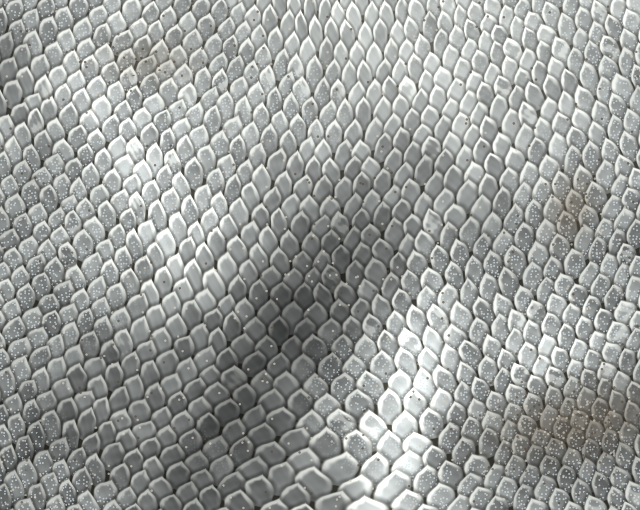
A WebGL 2 fragment shader for this texture:

```glsl
#version 300 es
precision highp float;
// Weathered reptile hide: staggered, overlapping pointed scales with pale rims.
// Rows sag along a curved lattice and are painted from the top row downwards;
// broad soft lights, cellular glints and brown grit are laid over them.
uniform vec2 u_resolution;
out vec4 fragColor;

const vec3 RIM = vec3(0.90, 0.91, 0.885);
const vec3 PLATE = vec3(0.53, 0.545, 0.54);
const vec3 GAP = vec3(0.30, 0.295, 0.26);
const vec3 DIRT = vec3(0.42, 0.36, 0.29);

vec2 hash2(vec2 p) {
  vec3 h = fract(p.xyx * vec3(0.1031, 0.1030, 0.0973));
  h += dot(h, h.yzx + 33.33);
  return fract((h.xx + h.yz) * h.zy);
}

// Distance to the nearest jittered point, and a random value for it
vec2 cellular(vec2 p) {
  vec2 nearest = vec2(9.0, 0.0);
  for (int j = -1; j <= 1; j++)
    for (int i = -1; i <= 1; i++) {
      vec2 id = floor(p) + vec2(i, j);
      vec2 h = hash2(id);
      float d = length(id + 0.15 + 0.7 * h - p);
      if (d < nearest.x) nearest = vec2(d, fract(h.x * 7.3 + h.y * 3.1));
    }
  return nearest;
}

// Layered sines, roughly -1 to 1
float drift(vec2 p) {
  return 0.5 * sin(p.x + 1.7 * sin(p.y * 0.8)) + 0.3 * sin(p.y * 1.7 - p.x * 0.9 + 2.0)
       + 0.2 * sin(p.x * 2.9 + p.y * 2.3);
}

// Soft elongated spot, long axis along dir
float spot(vec2 p, vec2 center, vec2 dir, vec2 size) {
  p -= center;
  dir = normalize(dir);
  vec2 a = vec2(dot(p, dir), dot(p, vec2(-dir.y, dir.x))) / size;
  return exp(-dot(a, a));
}

float smoothMax(float a, float b, float k) {
  float h = max(k - abs(a - b), 0.0) / k;
  return max(a, b) + h * h * k * 0.25;
}

// Scale outline: straight flanks, gable-shaped tip, hidden base
float scaleShape(vec2 p) {
  float x = abs(p.x);
  float gable = (x + p.y - 0.64) * 0.707;
  return max(smoothMax(x - 0.49 - 0.03 * p.y, gable, 0.2), -p.y - 0.95);
}

// Sagging rows with columns leaning towards right angles to them
vec2 lattice(vec2 q) {
  float x = q.x - 0.66;
  float bend = sqrt(x * x + 0.09);
  vec2 g = vec2(q.x + 0.27 * x / bend * (q.y - 0.5), q.y - 0.47 * bend);
  g += 0.012 * vec2(sin(q.y * 9.0 + q.x * 4.0), sin(q.x * 10.0 - q.y * 7.0));
  g += 0.004 * vec2(drift(q.yx * 26.0), drift(q * 24.0 + 5.0));
  return g * vec2(23.5, 27.0);
}

float lighting(vec2 q) {
  float l = 1.07 + 0.09 * drift(q * 9.0) + 0.06 * drift(q.yx * 23.0 + 3.0);
  l += 0.20 * spot(q, vec2(0.85, 0.98), vec2(1.0, 0.1), vec2(0.55, 0.28));
  l += 0.34 * spot(q, vec2(0.28, 0.65), vec2(0.45, -0.9), vec2(0.28, 0.10));
  l += 0.75 * spot(q, vec2(0.79, 0.19), vec2(0.2, 1.0), vec2(0.23, 0.065));
  l += 0.38 * spot(q, vec2(1.06, 0.32), vec2(1.0, 0.6), vec2(0.14, 0.07));
  l -= 0.50 * spot(q, vec2(0.54, 0.30), vec2(0.55, 0.83), vec2(0.36, 0.13));
  l -= 0.32 * spot(q, vec2(1.15, 0.15), vec2(1.0, 0.2), vec2(0.24, 0.11));
  l -= 0.18 * spot(q, vec2(1.0, 0.52), vec2(1.0, 0.3), vec2(0.3, 0.09));
  l -= 0.16 * spot(q, vec2(0.05, 0.92), vec2(1.0, -0.4), vec2(0.2, 0.1));
  return l - 0.28 * spot(q, vec2(0.05, 0.12), vec2(0.3, 1.0), vec2(0.4, 0.26));
}

void main() {
  vec2 q = gl_FragCoord.xy / u_resolution.y;
  float edge = 24.0 / u_resolution.y;
  vec2 g = lattice(q);
  vec3 color = GAP;
  float plate = 0.0;

  // Scales: each lower row shades and covers the one above
  for (int j = 2; j >= -2; j--)
    for (int i = -1; i <= 1; i++) {
      float row = floor(g.y) + float(j);
      float shift = 0.5 * mod(row, 2.0);
      vec2 id = vec2(floor(g.x - shift) + float(i), row);
      vec2 rnd = hash2(id + 71.0);
      vec2 p = (g - id - vec2(shift + 0.5, 0.5)) * vec2(1.0, 0.86);
      p = (p + 0.22 * (rnd - 0.5)) / (0.94 + 0.14 * rnd.y);
      p.x += 0.3 * (rnd.x - 0.5) * p.y;
      float wobble = drift(p * 6.0 + id * 3.0);
      float d = scaleShape(p) + 0.018 * wobble;
      float cover = 1.0 - smoothstep(-edge, edge, d);
      float lit = smoothstep(-0.45, 0.35, p.y - 0.6 * p.x);
      float rim = smoothstep(-0.23, -0.09, d + 0.03 * wobble);
      rim *= mix(0.15, 0.75 + 0.25 * rnd.x, lit);
      vec3 body = PLATE * (0.82 + 0.36 * rnd.y - 0.1 * p.y - 0.15 * p.x + 0.07 * wobble);
      body = mix(body, RIM, 0.4 * step(0.94, rnd.x) * smoothstep(-0.3, 0.4, wobble));
      body = mix(body, RIM, rim);
      body = mix(body, GAP, 0.55 * smoothstep(-0.07, 0.02, d));
      color *= mix(0.62, 1.0, smoothstep(-0.02, 0.2, d));
      color = mix(color, body, cover);
      plate = mix(plate, smoothstep(0.08, 0.18, -d), cover);
    }
  color = max(color, GAP * 0.65) * lighting(q);

  // Pale bloom over the upper part softens the contrast
  color = mix(color, RIM, 0.22 * spot(q, vec2(0.85, 0.95), vec2(1.0, 0.1), vec2(0.6, 0.3)));

  // Glints clustered on the plates, sparse along the dark fold
  vec2 glint = cellular(q * 150.0);
  float dusty = smoothstep(-0.35, 0.5, drift(q * 6.0 + 1.0) + 1.6 * abs(q.x - 0.55) - 0.4);
  float speck = (1.0 - smoothstep(0.1, 0.45, glint.x)) * step(0.4, glint.y);
  color = mix(color, vec3(0.86, 0.90, 0.92), 0.65 * speck * plate * dusty);

  // Brown stains and loose pale or dark grit
  float stain = spot(q, vec2(1.13, 0.17), vec2(1.0, 0.15), vec2(0.15, 0.06))
              + spot(q, vec2(1.12, 0.59), vec2(0.3, 1.0), vec2(0.06, 0.04))
              + 0.6 * spot(q, vec2(0.29, 0.88), vec2(1.0, 0.0), vec2(0.08, 0.04));
  color = mix(color, DIRT, 0.4 * min(stain, 1.0));
  vec2 grit = cellular(q * 110.0 + 40.0);
  float grain = (1.0 - smoothstep(0.12, 0.4, grit.x)) * step(0.95 - 0.4 * stain, grit.y);
  vec3 grainColor = mix(DIRT * 0.8, vec3(0.85, 0.82, 0.76), step(0.4, fract(grit.y * 57.0)));
  color = mix(color, grainColor, 0.65 * grain);
  fragColor = vec4(clamp(color, 0.0, 1.0), 1.0);
}
```
